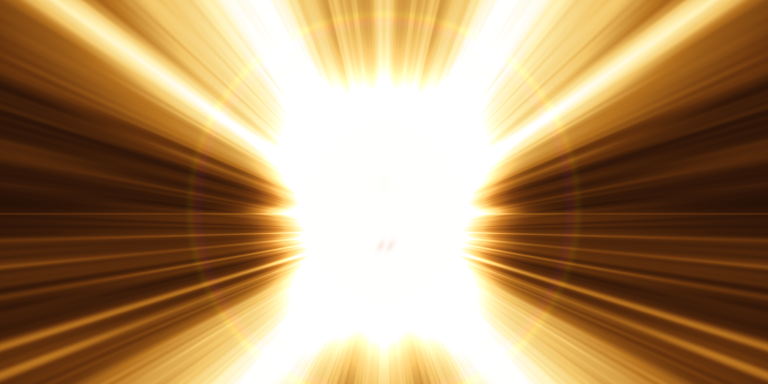
Reproduce this background procedurally as a Shadertoy shader.

```glsl
// Mirrored golden light burst: white core, fanned rays, dark side wedges and a lens ring.
#define RAY_ORIGIN vec2(0.0, 0.40)
#define CORE_CENTER vec2(0.0, 0.447)
#define CORE_RADIUS 0.235
#define CORE_POWER 9.0
#define RING_CENTER vec2(0.0, 0.459)
#define RING_RADIUS 0.495
#define RING_STRENGTH 0.05
#define FLARE_HEIGHT 0.443
#define RAY_CONTRAST 0.95

// Tones from deep shadow to white, one per brightness level.
const vec3 TONES[7] = vec3[7](
    vec3(0.07, 0.025, 0.01), vec3(0.20, 0.09, 0.03), vec3(0.42, 0.21, 0.05),
    vec3(0.72, 0.45, 0.12), vec3(0.95, 0.77, 0.40), vec3(1.0, 0.94, 0.69),
    vec3(1.0, 1.0, 0.995));

float hash(vec2 p) {
    vec3 q = fract(p.xyx * 0.1031);
    q += dot(q, q.yzx + 33.33);
    return fract((q.x + q.y) * q.z);
}

float noise(vec2 p) {
    vec2 cell = floor(p), f = fract(p);
    f = f * f * (3.0 - 2.0 * f);
    return mix(mix(hash(cell), hash(cell + vec2(1, 0)), f.x),
               mix(hash(cell + vec2(0, 1)), hash(cell + vec2(1, 1)), f.x), f.y);
}

float bell(float x, float center, float width) {
    float d = (x - center) / width;
    return exp(-d * d);
}

// Broad light and dark sectors; the angle is in degrees above the horizon.
float sectors(float angle, float radius) {
    float below = -angle;
    float lit = smoothstep(18.0, 34.0, angle) + smoothstep(15.0, 35.0, below);
    float level = 0.72 + 1.6 * exp(-1.3 * radius) + lit * (4.0 - 1.8 * radius);

    // Upper lobe, wedge edge and dimmer crown
    level += 2.2 * bell(angle, 60.0, 8.5) + 1.1 * bell(angle, 35.0, 1.7)
           - 0.6 * bell(angle, 88.0, 13.0);

    // Lower lobe, streaks and dimmer foot
    level += 1.4 * bell(below, 51.0, 9.0) + 1.7 * bell(below, 16.8, 1.0)
           + 0.7 * bell(below, 20.8, 0.7) + 0.7 * bell(below, 10.0, 0.5)
           + 0.7 * bell(below, 5.5, 0.5) + 0.6 * bell(below, 1.5, 0.4)
           - 1.2 * bell(below, 77.0, 10.0);
    return level;
}

// Fine rays at three angular scales, varying slowly with distance.
float rays(float angle, float radius) {
    float sum = 0.0, width = 5.0, strength = 1.0;
    for (int i = 0; i < 3; i++) {
        float seed = 40.0 * float(i);
        vec2 p = vec2(angle / width + 200.0 + seed, radius * 2.0 + seed);
        sum += strength * (noise(p) - 0.5);
        width *= 0.37;
        strength *= 0.65;
    }
    return sum * RAY_CONTRAST;
}

vec3 tone(float level) {
    vec3 color = TONES[0];
    for (int i = 1; i < 7; i++)
        color = mix(color, TONES[i], clamp(level - float(i - 1), 0.0, 1.0));
    return color;
}

void mainImage(out vec4 fragColor, in vec2 fragCoord) {
    vec2 p = (fragCoord - vec2(0.5 * iResolution.x, 0.0)) / iResolution.y;
    float side = abs(p.x);

    // Ray fan
    vec2 toRay = vec2(side + 0.0001, p.y - RAY_ORIGIN.y);
    float radius = length(toRay);
    float angle = degrees(atan(toRay.y, toRay.x));
    float level = sectors(angle, radius) + rays(angle, radius);

    // Hot core
    float coreDist = length((p - CORE_CENTER) * vec2(1.0, 0.85));
    level += CORE_POWER * exp(-pow(coreDist / CORE_RADIUS, 3.0));

    // Horizontal flare and its hairline
    level += 1.9 * bell(p.y, FLARE_HEIGHT + 0.004, 0.016) * exp(-pow(side / 0.36, 4.0));
    level += 0.6 * bell(p.y, FLARE_HEIGHT, 0.0025);
    vec3 color = tone(level);

    // Warm halo where the core meets the dark wedges
    color += vec3(0.10, 0.05, 0.03) * bell(coreDist, 0.29, 0.06);

    // Prismatic lens ring
    float ringDist = length(p - RING_CENTER) - RING_RADIUS;
    color += RING_STRENGTH * vec3(bell(ringDist, 0.0, 0.016), bell(ringDist, 0.01, 0.01),
                                  bell(ringDist, -0.012, 0.01));

    // Faint pink reflections inside the core
    color = min(color, 1.0);
    for (int i = 0; i < 2; i++) {
        vec2 d = p - vec2(-0.008 + 0.025 * float(i), 0.36);
        d.x -= 0.4 * d.y;
        color -= vec3(0.01, 0.08, 0.11) * exp(-dot(d * d, vec2(14000.0, 5000.0)));
    }
    color -= vec3(0.0, 0.01, 0.03) * bell(p.x, 0.0, 0.01) * bell(p.y, 0.523, 0.025);

    fragColor = vec4(clamp(color, 0.0, 1.0), 1.0);
}
```
